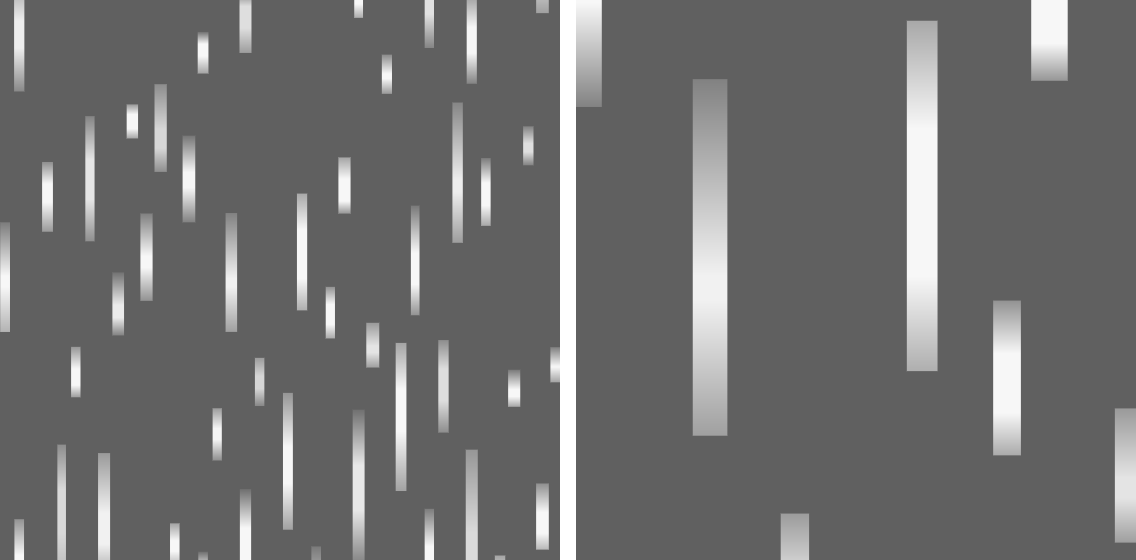
Left: the whole. Right: its middle third, enlarged.
Write a Shadertoy shader that draws this pattern.

```glsl
// Scattered vertical light bars with shaded ends on a flat grey ground.

const float COLUMN_COUNT = 39.6;
const float COLUMN_OFFSET = 0.14;
const float GOLDEN_RATIO = 0.618034;
const float GROUND_TONE = 0.376;
const float BRIGHTEST_TONE = 0.967;

// Pseudo-random value in 0..1 for a cell and a property seed.
float hash(vec2 cell, float seed) {
    vec3 p = fract(vec3(cell, seed) * vec3(0.1031, 0.1137, 0.0973) + 0.37);
    p += dot(p, p.yzx + 33.33);
    return fract((p.x + p.y) * p.z);
}

float randomRange(vec2 cell, float seed, float low, float high) {
    return mix(low, high, hash(cell, seed));
}

// Signed distance to an axis-aligned box.
float boxDistance(vec2 p, vec2 halfSize) {
    vec2 d = abs(p) - halfSize;
    return max(d.x, d.y);
}

// Tone along a bar: dark top, bright plateau, dimmer foot; t runs downward.
float barTone(float t, vec2 cell) {
    float topTone = randomRange(cell, 11.0, 0.43, 0.66);
    float footTone = randomRange(cell, 12.0, 0.50, 0.74);
    float peakTone = min(randomRange(cell, 13.0, 0.84, 1.10), BRIGHTEST_TONE);
    float riseEnd = randomRange(cell, 14.0, 0.26, 0.56);
    float fallStart = randomRange(cell, 15.0, 0.57, 0.78);
    float rise = clamp(t / riseEnd, 0.0, 1.0);
    float fall = clamp((t - fallStart) / (1.0 - fallStart), 0.0, 1.0);
    return mix(mix(topTone, peakTone, rise), footTone, fall);
}

// Returns the bar tone in x and its coverage in y.
vec2 lightBar(vec2 uv, float pixel) {
    // Each column repeats vertically with its own period and phase.
    float columnX = uv.x * COLUMN_COUNT + COLUMN_OFFSET;
    float column = floor(columnX);
    vec2 columnId = vec2(column, 0.0);
    float period = randomRange(columnId, 1.0, 0.85, 1.20);
    float phase = column * GOLDEN_RATIO + randomRange(columnId, 2.0, -0.14, 0.14);
    float rowY = uv.y / period + phase;
    vec2 cell = vec2(column, floor(rowY));

    // Position inside the cell, in canvas units.
    vec2 local = vec2((fract(columnX) - 0.5) / COLUMN_COUNT,
                      (fract(rowY) - 0.5) * period);
    float barLength = mix(0.06, 0.30, pow(hash(cell, 3.0), 1.3));
    vec2 halfSize = vec2(randomRange(cell, 4.0, 0.0076, 0.0116), 0.5 * barLength);

    float present = step(hash(cell, 5.0), 0.94);
    float coverage = clamp(0.5 - boxDistance(local, halfSize) / pixel, 0.0, 1.0);
    float t = clamp(0.5 - local.y / barLength, 0.0, 1.0);
    return vec2(barTone(t, cell), coverage * present);
}

void mainImage(out vec4 fragColor, in vec2 fragCoord) {
    float pixel = 1.0 / iResolution.y;
    vec2 bar = lightBar(fragCoord * pixel, pixel);
    fragColor = vec4(vec3(mix(GROUND_TONE, bar.x, bar.y)), 1.0);
}
```
